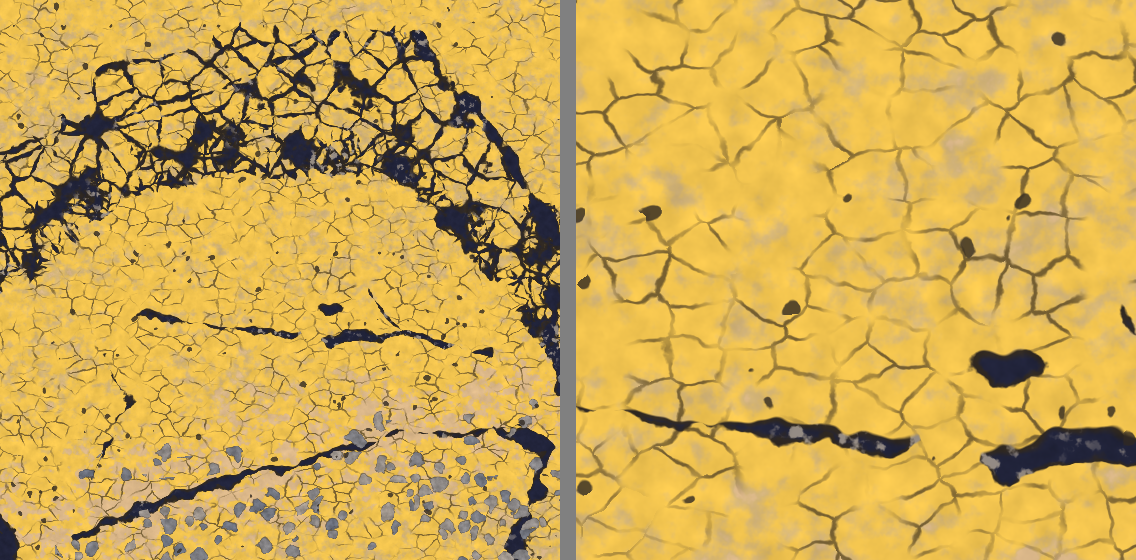
Left: the whole. Right: its middle third, enlarged.
Give the GLSL for this texture, as a three.js fragment shader.

```glsl
varying vec2 vUv;

const vec3 YELLOW = vec3(0.95, 0.77, 0.31);
const vec3 FADED = vec3(0.82, 0.70, 0.47);
const vec3 PEACH = vec3(0.86, 0.72, 0.54);
const vec3 HAIRLINE = vec3(0.41, 0.33, 0.17);
const vec3 TAR = vec3(0.19, 0.16, 0.13);
const vec3 NAVY = vec3(0.13, 0.14, 0.23);
const vec3 STONE = vec3(0.63, 0.59, 0.55);
const vec3 SLATE = vec3(0.42, 0.44, 0.49);
const float SOFT = 0.0011;        // edge softness
const float ARCH_HALF = 0.16;     // half thickness of the broken arch
const float PLATE_SCALE = 18.0;
const float FLAKE_SCALE = 36.0;
const float HAIR_SCALE = 36.0;
const float STONE_SCALE = 38.0;

vec2 hash2(vec2 c) {
  c = vec2(dot(c, vec2(127.1, 311.7)), dot(c, vec2(269.5, 183.3)));
  return fract(sin(c) * 43758.5);
}

float slope(vec2 cell, vec2 f, vec2 corner) {
  return dot(hash2(cell + corner) * 2.0 - 1.0, f - corner);
}

float gradientNoise(vec2 p) {
  vec2 i = floor(p), f = fract(p), u = f * f * (3.0 - 2.0 * f);
  return mix(mix(slope(i, f, vec2(0.0)), slope(i, f, vec2(1.0, 0.0)), u.x),
             mix(slope(i, f, vec2(0.0, 1.0)), slope(i, f, vec2(1.0)), u.x), u.y);
}

float fbm(vec2 p) {
  float sum = 0.0, amp = 1.0;
  for (int i = 0; i < 4; i++) {
    sum += amp * gradientNoise(p);
    p = mat2(1.6, 1.2, -1.2, 1.6) * p + 7.3;
    amp *= 0.5;
  }
  return sum;
}

// Voronoi cell: distance to border, distance to seed, random value
vec3 cells(vec2 p) {
  vec2 base = floor(p), near = vec2(9.0), next = vec2(9.0), id = base;
  for (int y = -1; y <= 1; y++)
    for (int x = -1; x <= 1; x++) {
      vec2 c = base + vec2(float(x), float(y)), d = c + hash2(c) - p;
      if (dot(d, d) < dot(near, near)) { next = near; near = d; id = c; }
      else if (dot(d, d) < dot(next, next)) next = d;
    }
  return vec3(dot(0.5 * (near + next), normalize(next - near)), length(near), hash2(id + 31.7).x);
}

// Signed depth inside a crack, positive within
float crack(vec2 p, vec2 a, vec2 b, float halfWidth) {
  vec2 ab = b - a;
  float t = clamp(dot(p - a, ab) / dot(ab, ab), 0.0, 1.0);
  return halfWidth - length(p - a - t * ab);
}

float bentCrack(vec2 p, vec2 a, vec2 b, vec2 c, float w) {
  return max(crack(p, a, b, w), crack(p, b, c, w));
}

float longCracks(vec2 p, float swell) {
  float thin = 0.003 + swell, wide = 0.006 + 1.5 * swell;
  float d = crack(p, vec2(0.235, 0.43), vec2(0.52, 0.405), thin);
  d = max(d, bentCrack(p, vec2(0.56, 0.39), vec2(0.70, 0.40), vec2(0.88, 0.365), wide));
  d = max(d, crack(p, vec2(0.66, 0.49), vec2(0.70, 0.40), thin));
  d = max(d, bentCrack(p, vec2(0.18, 0.365), vec2(0.225, 0.28), vec2(0.17, 0.145), thin));
  d = max(d, bentCrack(p, vec2(0.14, 0.05), vec2(0.44, 0.15), vec2(0.72, 0.22), wide));
  d = max(d, crack(p, vec2(0.72, 0.22), vec2(0.93, 0.24), thin));
  d = max(d, bentCrack(p, vec2(0.88, 0.235), vec2(0.98, 0.19), vec2(0.93, 0.0), 1.7 * wide));
  d = max(d, bentCrack(p, vec2(0.0, 0.73), vec2(0.30, 0.81), vec2(0.57, 0.92), thin));
  d = max(d, bentCrack(p, vec2(0.73, 0.93), vec2(0.86, 0.79), vec2(1.0, 0.57), 1.5 * wide));
  d = max(d, crack(p, vec2(0.98, 0.47), vec2(1.0, 0.30), 2.0 * wide));
  d = max(d, crack(p, vec2(0.577, 0.447), vec2(0.597, 0.447), 0.012));
  return max(d, crack(p, vec2(0.0, 0.0), vec2(0.0, 0.06), 0.025));
}

void main() {
  vec2 p = vUv;
  float broad = fbm(p * 6.0 + 3.0), patches = fbm(p * 16.0 + 11.0);
  float grain = fbm(p * 85.0), rough = fbm(p * 55.0 + 5.0), fray = 0.004 * rough;
  vec2 q = p + 0.014 * vec2(fbm(p * 14.0), fbm(p * 14.0 + 40.0)) + 0.004 * vec2(grain, rough);
  // Faded paint with worn streaks
  float wornZone = 1.0 - smoothstep(0.0, 0.26, abs(p.y - 0.17 - 0.25 * (p.x - 0.5)));
  float wear = 0.35 * broad + 0.5 * fbm(p * vec2(24.0, 38.0)) + 0.45 * grain;
  vec3 color = mix(YELLOW, FADED, smoothstep(0.0, 0.42, wear + 0.08));
  color = mix(color, PEACH, smoothstep(0.3, 0.5, wear + 0.36 * wornZone));
  color *= 1.0 + 0.1 * rough;
  // Hairline cracks
  float hair = cells(q * vec2(0.85, 1.15) * HAIR_SCALE).x / HAIR_SCALE;
  float hairShare = smoothstep(-0.2, 0.3, fbm(p * 19.0 + 23.0));
  color = mix(color, HAIRLINE, 0.9 * hairShare * (1.0 - smoothstep(0.0004, 0.0019, hair)));
  // Broken arch: plates above, rounded flakes below
  float side = p.x - 0.53;
  float archLine = 0.83 - 0.8 * side * side - 0.17 * smoothstep(0.7, 1.0, p.x);
  float across = (p.y - archLine) / ARCH_HALF + 0.4 * broad;
  float band = 1.0 - smoothstep(0.75, 1.1, abs(across));
  float low = max(1.0 - smoothstep(-0.6, 0.6, across), 0.8 * smoothstep(0.72, 0.95, p.x));
  vec3 plate = cells(q * PLATE_SCALE), flake = cells(q * FLAKE_SCALE + 9.0);
  float loss = max(0.06 - plate.x, 0.5 * (plate.y - 0.72)) / PLATE_SCALE + 0.005 * patches;
  float gap = max(0.12 - flake.x, plate.y - 0.66) / FLAKE_SCALE;
  loss = max(loss, gap + 0.011 * patches - 0.012 * (1.0 - low));
  loss = max(loss, 0.03 * (patches - 0.45 + 0.32 * low));
  loss = mix(-0.02, loss, band);
  vec2 bend = 0.025 * vec2(broad, fbm(p * 9.0 + 77.0));
  loss = max(loss, longCracks(q + bend, 0.011 * patches)) + fray;
  // Exposed tar with pale grit
  vec3 tar = mix(TAR, NAVY, smoothstep(0.001, 0.006, loss + fray)) * (1.0 + 0.2 * grain);
  float grit = smoothstep(0.05, 0.3, grain) * smoothstep(0.05, 0.3, fbm(p * 9.0 + 51.0));
  color = mix(color, mix(tar, STONE, 0.9 * grit), smoothstep(-SOFT, SOFT, loss));
  // Loose stones along the bottom and scattered dark specks
  vec3 stone = cells(q * STONE_SCALE + 17.0);
  float zone = (1.0 - smoothstep(0.04, 0.24, p.y - 0.12 * p.x)) * smoothstep(0.08, 0.25, p.x);
  float radius = 0.25 + 0.4 * fract(stone.z * 91.0);
  float bulk = min(stone.x - 0.03, radius - stone.y) / STONE_SCALE + 1.6 * fray;
  float stoneMask = smoothstep(-SOFT, SOFT, bulk) * step(1.0 - 0.36 * zone, stone.z);
  vec3 stoneColor = mix(STONE, SLATE, fract(stone.z * 57.0)) * (1.0 + 0.3 * grain);
  color = mix(color, mix(TAR, stoneColor, smoothstep(-0.001, 0.002, bulk)), stoneMask);
  vec3 speck = cells(q * 75.0);
  float speckSize = 0.4 * fract(speck.z * 83.0);
  float speckMask = (1.0 - smoothstep(speckSize, speckSize + 0.12, speck.y)) * step(0.965, speck.z);
  gl_FragColor = vec4(mix(color, TAR, 0.8 * speckMask), 1.0);
}
```
